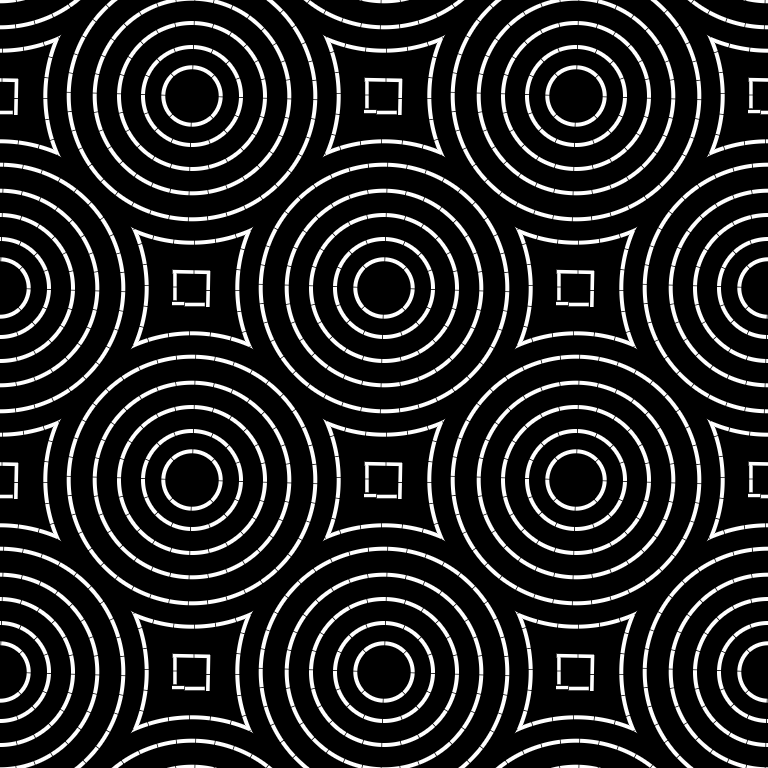
Give the GLSL for this pattern, as a WebGL 2 fragment shader.

```glsl
#version 300 es
precision highp float;
// Concentric dashed rings on a staggered lattice, with a concave star and a small
// hand-set square in each gap. The star is the contour of equal distance to the
// nearest ring centre, so it is drawn as a sixth ring. Canvas side = 768 units.

uniform vec2 u_resolution;
out vec4 outColor;

const float TAU = 6.2831853;
const float PERIOD = 384.0;   // two repeats across and down

// Offset from the nearest point of the staggered lattice
vec2 nearestCentre(vec2 p) {
    vec2 a = mod(p - vec2(0.0, 96.0) + 0.5 * PERIOD, PERIOD) - 0.5 * PERIOD;
    vec2 b = mod(p - vec2(0.0, 96.0), PERIOD) - 0.5 * PERIOD;
    return dot(a, a) < dot(b, b) ? a : b;
}

// Smooth coverage of a signed distance
float ink(float dist, float pixel) {
    return clamp(0.5 - dist / pixel, 0.0, 1.0);
}

// Ring of the given radius, cut into equal dashes by hairline gaps
float dashedRing(vec2 q, float radius, float dashes, float phase, float pixel) {
    float line = ink(abs(length(q) - radius) - 2.0, pixel);
    float turn = (atan(q.y, q.x) - phase) / TAU * dashes;
    float gap = abs(fract(turn + 0.5) - 0.5) * TAU * radius / dashes;
    return line * (1.0 - ink(gap - 0.35, pixel));
}

// Bar between two opposite corners, with one hairline cut along its length
float bar(vec2 q, vec2 low, vec2 high, float cut, float pixel) {
    vec2 size = high - low;
    vec2 d = abs(q - 0.5 * (low + high)) - 0.5 * size;
    float along = size.x > size.y ? q.x : q.y;
    float gap = ink(abs(along - cut) - 0.35, pixel);
    return ink(max(d.x, d.y), pixel) * (1.0 - gap);
}

// Small square of slightly misaligned bars
float looseSquare(vec2 q, float pixel) {
    float top = bar(q - vec2(0.0, -0.02 * q.x), vec2(-19.3, 14.2), vec2(18.0, 17.8), 2.0, pixel);
    float right = bar(q - vec2(0.02 * q.y, 0.0), vec2(14.4, -19.0), vec2(18.0, 17.0), -2.5, pixel);
    float left = bar(q, vec2(-18.8, -12.3), vec2(-15.3, 17.8), 1.0, pixel);
    float bottomLeft = bar(q, vec2(-20.0, -17.2), vec2(-7.7, -13.9), -30.0, pixel);
    float bottomRight = bar(q, vec2(-7.2, -18.3), vec2(12.8, -14.7), -30.0, pixel);
    return max(max(max(top, right), left), max(bottomLeft, bottomRight));
}

void main() {
    vec2 p = gl_FragCoord.xy / u_resolution * 768.0;
    float pixel = 768.0 / min(u_resolution.x, u_resolution.y);
    vec2 q = nearestCentre(p);

    // Five rings, each with eight more dashes than the last
    float radii[5] = float[5](28.7, 49.0, 73.0, 97.3, 123.3);
    float cover = 0.0;
    for (int i = 0; i < 5; i++) {
        cover = max(cover, dashedRing(q, radii[i], 8.0 * float(i + 1), -0.03, pixel));
    }

    // Concave star, then the square at its middle
    cover = max(cover, dashedRing(q, 146.7, 44.0, 0.018, pixel));
    cover = max(cover, looseSquare(nearestCentre(p - vec2(192.0, 0.0)), pixel));

    outColor = vec4(vec3(0.995 * cover), 1.0);
}
```
